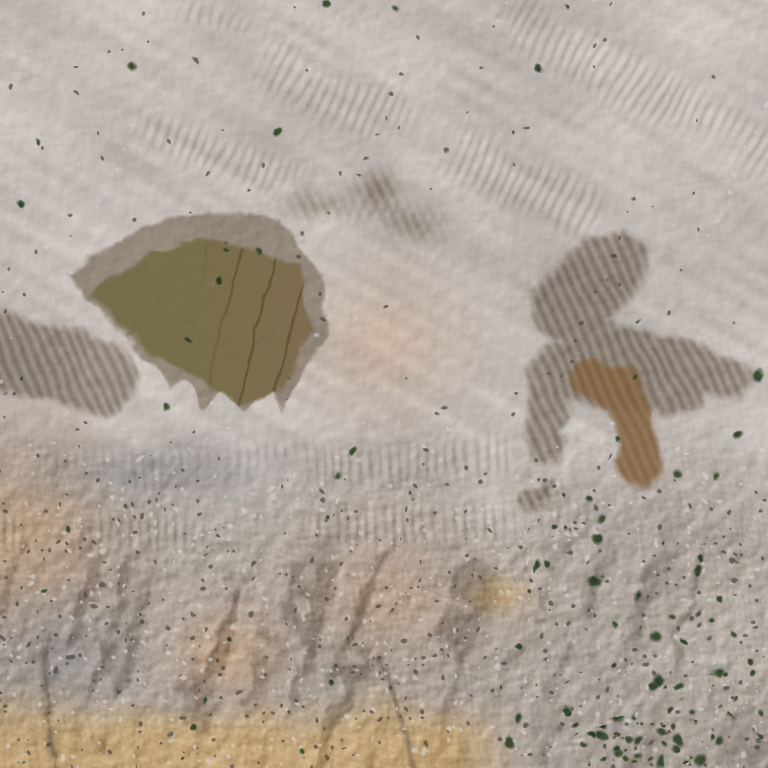
Give the GLSL for this texture, as a three.js fragment shader.

```glsl
// Bare muddy ground from above: two drying puddles, tyre treads, gullies and scrub.
// Tinted noise forms the soil; hulls and capsules with warped edges form wet areas,
// then ripples, embossed relief and hashed pebbles add surface detail.
varying vec2 vUv;

float hash(vec2 p) { return fract(sin(dot(p, vec2(127.1, 311.7))) * 43758.5453); }
float fill(float d, float soft) { return 1. - smoothstep(-soft, soft, d); }
float wave(float x) { return sin(6.2832 * x); }

float noise(vec2 p) {
  vec2 i = floor(p), f = fract(p);
  f = f * f * (3. - 2. * f);
  return mix(mix(hash(i), hash(i + vec2(1, 0)), f.x),
             mix(hash(i + vec2(0, 1)), hash(i + vec2(1, 1)), f.x), f.y);
}

float fbm(vec2 p) {
  float sum = 0., amp = .5;
  for (int i = 0; i < 5; i++) {
    sum += amp * noise(p);
    p = mat2(1.6, 1.2, -1.2, 1.6) * p + 7.3;
    amp *= .5;
  }
  return sum;
}

// Soft spot: centre in xy, radii in zw.
float blob(vec2 p, vec4 s) {
  vec2 q = (p - s.xy) / s.zw;
  return exp(-dot(q, q));
}
// Distance to a thick segment from s.xy to s.zw.
float capsule(vec2 p, vec4 s, float r) {
  vec2 d = s.zw - s.xy, q = p - s.xy;
  return length(q - d * clamp(dot(q, d) / dot(d, d), 0., 1.)) - r;
}
// Signed distance to a line, negative on its left.
float side(vec2 p, vec2 a, vec2 b) {
  vec2 d = normalize(b - a);
  return dot(p - a, vec2(d.y, -d.x));
}
// Convex outline of eight corners, two per vector, anticlockwise.
float hull(vec2 p, vec4 a, vec4 b, vec4 c, vec4 d) {
  float low = max(max(side(p, a.xy, a.zw), side(p, a.zw, b.xy)), max(side(p, b.xy, b.zw), side(p, b.zw, c.xy)));
  float top = max(max(side(p, c.xy, c.zw), side(p, c.zw, d.xy)), max(side(p, d.xy, d.zw), side(p, d.zw, a.xy)));
  return max(low, top);
}
// Ripples across a broken band.
float tread(vec2 p, vec4 s, float r) {
  float along = dot(p - s.xy, normalize(s.zw - s.xy));
  float gaps = smoothstep(.25, .65, noise(p * 16. + 3.));
  return wave(along / .0125 + .8 * noise(p * 22.)) * fill(capsule(p, s, r), .016) * gaps;
}
// Random discs, one at most per grid cell.
float scatter(vec2 p, float cells, float seed, float density) {
  vec2 g = p * cells, id = floor(g) + seed;
  vec2 c = .3 + .4 * vec2(hash(id), hash(id + 5.7));
  return fill(length(fract(g) - c) - mix(.1, .3, hash(id + 9.1)), .12) * step(hash(id + 2.3), density);
}

void main() {
  vec2 p = vUv, warp = vec2(fbm(p * 28.), fbm(p * 28. + 40.)) - .5, w = p + .024 * warp;
  float broad = fbm(p * 6.) - .5, grain = fbm(p * 75.);
  float rough = fill(p.y + .16 * broad - .39, .09);
  // Soil and its tints
  vec3 col = mix(vec3(.765, .735, .715), vec3(.67, .635, .605), rough);
  col = mix(col, vec3(.78, .69, .61), .75 * blob(w, vec4(.5, .555, .1, .085)));
  float clay = blob(w, vec4(.03, .3, .1, .13)) + blob(w, vec4(.29, .15, .07, .06));
  clay += .7 * blob(w, vec4(.5, .22, .1, .08));
  col = mix(col, vec3(.74, .61, .49), .7 * min(clay, 1.));
  float ochre = fill(p.y + .12 * broad - .06, .04) * fill(p.x - .64, .06) + .8 * blob(w, vec4(.65, .225, .035, .025));
  col = mix(col, vec3(.8, .67, .47), .8 * min(ochre, 1.));
  float slate = blob(w, vec4(.2, .385, .17, .035)) + blob(w, vec4(.07, .15, .09, .07));
  col = mix(col, vec3(.59, .58, .575), .7 * min(slate, 1.));
  // Diagonal drag marks above, slanting gullies below
  float drag = noise(vec2(8. * p.x - 4.5 * p.y, 37. * p.x + 65. * p.y)) - .5;
  col += .065 * drag * (1. - rough);
  float gully = noise(vec2((p.x - .3 * p.y) * 48., p.y * 9.) + 2. * warp);
  col -= .13 * smoothstep(.55, .9, gully) * rough * fill(p.y - .29, .05);
  float ruts = min(capsule(w, vec4(.315, .23, .27, .13), .003), capsule(w, vec4(.5, .28, .45, .165), .004));
  ruts = min(ruts, min(capsule(w, vec4(.5, .14, .54, 0), .003), capsule(w, vec4(.06, .17, .07, 0), .003)));
  col = mix(col, vec3(.4, .35, .3), .6 * fill(ruts, .005));
  // Tyre treads
  float treads = tread(p, vec4(.26, .96, .75, .73), .035) + tread(p, vec4(.2, .83, .6, .68), .022);
  treads += tread(p, vec4(.68, .97, 1, .79), .035) + tread(p, vec4(0, .305, .76, .32), .022);
  treads += tread(p, vec4(.08, .38, .7, .41), .025);
  col += .045 * treads - .018 * abs(treads);
  // Damp mud
  float damp = min(capsule(w, vec4(0, .545, .13, .51), .05), capsule(w, vec4(.795, .652, .74, .605), .047));
  damp = min(damp, min(capsule(w, vec4(.75, .575, .955, .508), .026), capsule(w, vec4(.73, .52, .88, .5), .04)));
  damp = min(damp, min(capsule(w, vec4(.71, .51, .715, .42), .025), capsule(w, vec4(.69, .345, .72, .36), .012)));
  float stain = blob(w, vec4(.488, .752, .03, .022)) + .7 * blob(w, vec4(.535, .71, .035, .025));
  stain += .7 * blob(w, vec4(.405, .732, .045, .016));
  float wet = max(fill(damp, .008), min(stain, 1.));
  float ridges = wave((p.x + .45 * p.y) / .014 + .6 * noise(p * 25.));
  col = mix(col, vec3(.53, .485, .44) + .06 * ridges, .82 * wet);
  // Large puddle: damp rim, fingers at its foot, olive water
  float rim = hull(w, vec4(.085, .645, .25, .47), vec4(.37, .462, .422, .56),
    vec4(.422, .63, .365, .711), vec4(.286, .723, .189, .703));
  float pool = hull(w, vec4(.12, .62, .17, .56), vec4(.31, .472, .365, .49),
    vec4(.405, .57, .385, .655), vec4(.26, .688, .195, .675));
  rim += .018 * (1. + wave((p.x - .15 * p.y) / .052)) * fill(p.y - .505, .035);
  col = mix(col, vec3(.55, .505, .45), .95 * fill(rim, .004));
  float cracks = smoothstep(.93, 1., wave((p.x - .25 * p.y + .012 * warp.x) / .045));
  vec3 olive = mix(vec3(.465, .425, .29), vec3(.49, .425, .31), smoothstep(.22, .4, p.x));
  float water = fill(pool, .004);
  col = mix(col, olive - .09 * cracks * smoothstep(.24, .33, p.x), water);
  // Small brown pool and the pale crust beside it
  float brown = min(capsule(w, vec4(.77, .51, .808, .49), .026), capsule(w, vec4(.812, .5, .835, .395), .026));
  float pond = fill(brown, .006);
  col = mix(col, vec3(.52, .405, .275) + .025 * ridges, .9 * pond);
  float crust = min(capsule(w, vec4(.745, .44, .775, .425), .012), capsule(w, vec4(.74, .41, .725, .36), .004));
  col = mix(col, vec3(.8, .78, .75), .8 * fill(crust, .006));
  // Relief, pebbles and scrub
  float dry = 1. - .85 * max(water, pond), relief = grain - fbm((p + vec2(.004, -.004)) * 75.);
  col += dry * (mix(.11, .3, rough) * relief + .12 * broad);
  col = mix(col, vec3(.83, .82, .8), .65 * dry * scatter(w, 90., 3., .16 * rough));
  col = mix(col, vec3(.28, .26, .23), .7 * dry * scatter(w, 95., 17., .012 + .11 * rough));
  float scrub = blob(p, vec4(.83, .025, .1, .04)) + .25 * blob(p, vec4(.9, .17, .13, .12));
  float leaves = max(scatter(w, 38., 51., scrub), scatter(w, 62., 77., .7 * scrub));
  col = mix(col, mix(vec3(.08, .14, .09), vec3(.27, .36, .2), grain), .9 * leaves);
  gl_FragColor = vec4(col, 1);
}
```
